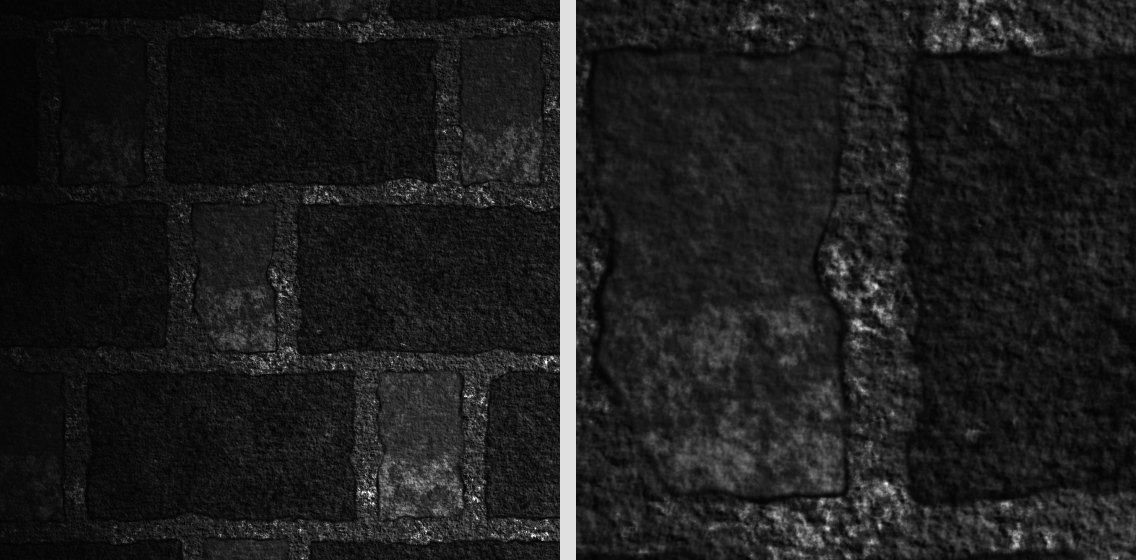
Left: the whole. Right: its middle third, enlarged.
A three.js fragment shader for this texture:

```glsl
// Weathered dark brick wall: long and short bricks alternate, lit from the lower right.
varying vec2 vUv;

const float COURSE = 0.299;              // height of one course with its joint
const float FIRST_COURSE = 0.198;        // centre of course 0, measured down
const float PERIOD = 0.712;              // one short brick, one long brick, two joints
const float JOINT = 0.039;
const vec2 SHORT_HALF = vec2(0.077, 0.134);
const vec2 LONG_HALF = vec2(0.241, 0.132);
const float CORNER = 0.009;
const float EDGE_SOFT = 0.0018;
const float SHADOW_WIDTH = 0.0030;
const float RELIEF = 3.3;
const float RELIEF_STEP = 0.0021;
const vec3 MORTAR = vec3(0.180);
const vec3 MORTAR_PALE = vec3(0.46);
const vec3 LONG_BRICK = vec3(0.086);
const vec3 SHORT_BRICK = vec3(0.135);
const vec3 STAIN = vec3(0.37);

struct Brick {
  float edge;    // signed distance, negative inside
  float isShort;
  vec2 local;    // position from the brick centre, y down
  float seed;
};

float hash(vec2 p) {
  vec3 q = fract(vec3(p.xyx) * 0.1031);
  q += dot(q, q.yzx + 33.33);
  return fract((q.x + q.y) * q.z);
}

float cornerSlope(vec2 cell, vec2 offset) {
  float angle = 6.2832 * hash(cell + 71.0);
  return dot(vec2(cos(angle), sin(angle)), offset);
}

// Gradient noise, about -0.7 to 0.7
float noise(vec2 p) {
  vec2 i = floor(p), f = p - i, o = vec2(1.0, 0.0);
  vec2 w = f * f * f * (f * (f * 6.0 - 15.0) + 10.0);
  float low = mix(cornerSlope(i, f), cornerSlope(i + o, f - o), w.x);
  float high = mix(cornerSlope(i + o.yx, f - o.yx), cornerSlope(i + 1.0, f - 1.0), w.x);
  return mix(low, high, w.y);
}

float fbm(vec2 p) {
  float sum = 0.0, amp = 0.55;
  for (int i = 0; i < 4; i++) {
    sum += amp * noise(p);
    p = mat2(1.6, 1.2, -1.2, 1.6) * p + 13.7;
    amp *= 0.6;
  }
  return sum;
}

// Nearest brick; short bricks shift irregularly from course to course
Brick findBrick(vec2 p) {
  p += 0.009 * vec2(noise(p * 9.0), noise(p * 9.0 + 31.0));
  p += 0.006 * vec2(noise(p * 42.0), noise(p * 42.0 + 57.0));
  float course = floor((p.y - FIRST_COURSE) / COURSE + 0.5);
  float shift = 0.146 + 0.319 * course - 0.0586 * cos(1.6 * (course - 1.4));
  float along = (p.x - shift) / PERIOD;
  float column = floor(along + 0.5);
  float x = (along - column) * PERIOD;

  Brick b;
  b.isShort = step(abs(x), SHORT_HALF.x + 0.5 * JOINT);
  if (b.isShort < 0.5) {
    column = floor(along) + 0.5;
    x = (along - column) * PERIOD;
  }
  b.seed = hash(vec2(column * 2.0 + 40.0, course + 20.0));
  b.local = vec2(x, p.y - FIRST_COURSE - course * COURSE);
  b.local.y += 0.008 * (b.seed - 0.5) + 0.02 * (b.seed - 0.5) * x;
  vec2 halfSize = mix(LONG_HALF, SHORT_HALF, b.isShort) - 0.004 * b.seed;
  vec2 q = abs(b.local) - halfSize + CORNER;
  b.edge = length(max(q, 0.0)) + min(max(q.x, q.y), 0.0) - CORNER;

  // Every fourth course has a short brick with a broken lower corner
  float broken = b.isShort * step(abs(mod(course, 4.0) - 1.0), 0.1);
  float cut = dot(b.local, vec2(-0.85, 0.525)) - 0.091;
  b.edge = mix(b.edge, max(b.edge, cut), broken);
  b.edge += 0.030 * max(noise(p * 13.0 + 4.0) - 0.15, 0.0);
  return b;
}

float roughness(vec2 p) {
  return fbm(p * 56.0) + 0.3 * noise(p * vec2(38.0, 150.0)) + 0.22 * noise(p * 215.0);
}

void main() {
  vec2 p = vec2(vUv.x, 1.0 - vUv.y);
  Brick b = findBrick(p);
  float inside = 1.0 - smoothstep(-EDGE_SOFT, EDGE_SOFT, b.edge);
  float blotch = fbm(p * 13.0 + 8.0);
  float grain = fbm(p * 105.0 + 3.0);

  // Mortar with pale, crumbling patches
  vec3 mortar = mix(MORTAR, MORTAR_PALE, smoothstep(0.05, 0.5, blotch + 0.6 * grain));
  mortar *= 0.9 + 1.1 * grain;

  // Long bricks are dark and pitted; short ones are smoother, stained below a crease
  float crease = smoothstep(0.008, 0.030, b.local.y + 0.01 * blotch);
  float stain = smoothstep(-0.05, 0.5, fbm(p * vec2(30.0, 24.0)) + 0.5 * grain + 0.18 * crease);
  vec3 shortFace = mix(SHORT_BRICK, STAIN, stain * (0.35 + 0.45 * crease));
  shortFace *= 1.0 + 0.5 * grain;
  vec3 longFace = LONG_BRICK * (1.0 + 1.0 * blotch + 1.5 * grain);
  vec3 face = mix(longFace, shortFace, b.isShort) * (0.85 + 0.3 * b.seed);
  float pits = smoothstep(0.16, 0.40, fbm(p * vec2(58.0, 36.0) + 17.0));
  float chips = smoothstep(0.34, 0.56, fbm(p * vec2(48.0, 38.0) + 5.0) + 0.25 * blotch);
  face *= 1.0 - pits * mix(0.65, 0.35, b.isShort);
  face += 0.17 * chips * (1.0 - 0.6 * b.isShort);

  // Raking light over the relief, with broken shadow lines around the bricks
  float slope = roughness(p) - roughness(p + RELIEF_STEP * vec2(0.8, -0.6));
  float strength = RELIEF * mix(1.0, 0.5, inside * b.isShort);
  float outline = exp(-pow(abs(b.edge) / SHADOW_WIDTH, 2.0)) * (0.65 + 1.1 * blotch);
  vec3 color = mix(mortar, face, inside);
  color *= clamp(1.0 + strength * slope, 0.15, 2.4) * (1.0 - clamp(outline, 0.0, 0.9));
  float light = mix(0.14, 1.0, smoothstep(-0.08, 0.78, p.x));
  light *= mix(0.6, 1.15, smoothstep(0.0, 0.75, p.y));
  gl_FragColor = vec4(max(color * light, 0.0) + 0.012, 1.0);
}
```
